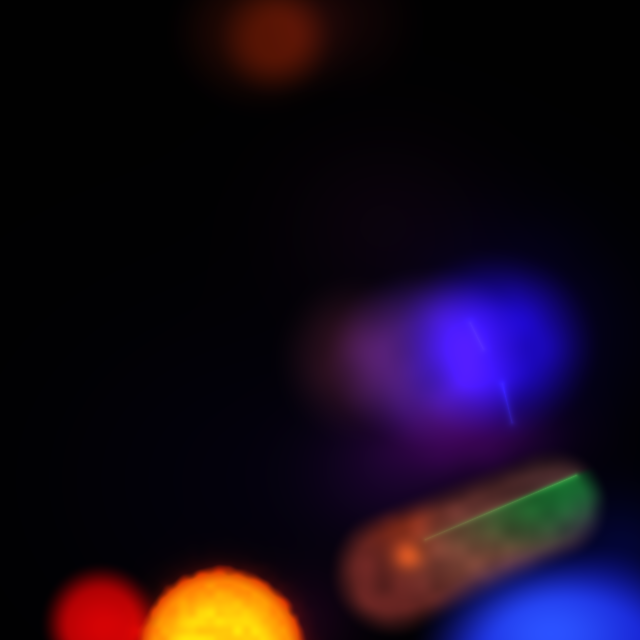
A Shadertoy shader for this background:

```glsl
// Out-of-focus city lights on a near-black ground: soft elliptical glows
// are layered over each other, with a slanted capsule of light, a thin
// green streak and a bright amber disc, all lightly mottled by value noise.

float hash(vec2 p) {
    vec3 q = fract(p.xyx * 0.1031);
    q += dot(q, q.yzx + 33.33);
    return fract((q.x + q.y) * q.z);
}

float noise(vec2 p) {
    vec2 i = floor(p), f = fract(p);
    f = f * f * (3.0 - 2.0 * f);
    return mix(mix(hash(i), hash(i + vec2(1, 0)), f.x),
               mix(hash(i + vec2(0, 1)), hash(i + vec2(1, 1)), f.x), f.y);
}

// Wide glow with a gaussian falloff
float glow(vec2 p, vec2 center, vec2 radius) {
    vec2 d = (p - center) / radius;
    return exp(-dot(d, d));
}

// Disc that is flat up to the fraction "core" and fades out at its radius
float disc(vec2 p, vec2 center, vec2 radius, float core) {
    return 1.0 - smoothstep(core, 1.0, length((p - center) / radius));
}

// Distance to a segment in x, position along it in y
vec2 segment(vec2 p, vec2 a, vec2 b) {
    vec2 ab = b - a;
    float t = clamp(dot(p - a, ab) / dot(ab, ab), 0.0, 1.0);
    return vec2(length(p - a - ab * t), t);
}

// Ambient haze and the dim red lamp at the top
vec3 haze(vec2 p) {
    vec3 col = vec3(0.003, 0.002, 0.005);
    col += vec3(0.008, 0.003, 0.040) * glow(p, vec2(0.42, 0.25), vec2(0.32, 0.26));
    col += vec3(0.035, 0.008, 0.035) * glow(p, vec2(0.60, 0.65), vec2(0.16, 0.14));
    col += vec3(0.080, 0.010, 0.120) * glow(p, vec2(0.62, 0.26), vec2(0.13, 0.10));
    col += vec3(0.060, 0.005, 0.050) * glow(p, vec2(0.49, 0.03), vec2(0.07, 0.08));
    col += vec3(0.130, 0.030, 0.010) * disc(p, vec2(0.41, 0.95), vec2(0.16, 0.14), 0.25);
    col += vec3(0.070, 0.015, 0.015) * disc(p, vec2(0.53, 0.97), vec2(0.15, 0.14), 0.0);
    col += vec3(0.200, 0.045, 0.000) * disc(p, vec2(0.43, 0.94), vec2(0.10, 0.10), 0.25);
    return col;
}

// Violet and blue lamps that overlap in the middle
vec3 violetLamps(vec2 p) {
    vec3 col = vec3(0.17, 0.06, 0.09) * disc(p, vec2(0.55, 0.44), vec2(0.13, 0.14), 0.15);
    col += vec3(0.20, 0.08, 0.36) * disc(p, vec2(0.67, 0.44), vec2(0.17, 0.15), 0.35);
    col += vec3(0.09, 0.03, 0.56) * disc(p, vec2(0.775, 0.46), vec2(0.17, 0.16), 0.30);
    col += vec3(0.02, 0.00, 0.20) * glow(p, vec2(0.80, 0.47), vec2(0.15, 0.15));
    col += vec3(0.19, 0.01, 0.22) * glow(p, vec2(0.73, 0.315), vec2(0.12, 0.055));
    // Faint scratches
    float upper = segment(p, vec2(0.735, 0.495), vec2(0.755, 0.455)).x;
    float lower = segment(p, vec2(0.785, 0.400), vec2(0.800, 0.340)).x;
    col += vec3(0.05, 0.07, 0.22) * exp(-min(upper, lower) / 0.005);
    return col * (0.92 + 0.16 * noise(p * 22.0));
}

// Slanted lamp: brown at the left, green below a bright streak at the right
vec3 capsuleLamp(vec3 col, vec2 p) {
    vec2 body = segment(p, vec2(0.615, 0.105), vec2(0.86, 0.21));
    float mask = 1.0 - smoothstep(0.60, 1.12, body.x / mix(0.094, 0.085, body.y));
    vec3 tint = mix(vec3(0.40, 0.14, 0.13), vec3(0.30, 0.17, 0.17), body.y);
    tint += vec3(0.17, 0.15, 0.09) * glow(p, vec2(0.74, 0.14), vec2(0.09, 0.06));
    tint += vec3(0.18, 0.03, -0.04) * glow(p, vec2(0.63, 0.18), vec2(0.05, 0.04));

    // Signed height above the streak
    vec2 streak = segment(p, vec2(0.665, 0.157), vec2(0.90, 0.257));
    float height = p.y - 0.157 - 0.425 * (p.x - 0.665);
    float along = smoothstep(0.66, 0.88, p.x);
    float below = smoothstep(0.008, -0.006, height)
                * smoothstep(-0.04 - 0.09 * along, -0.01, height);
    tint = mix(tint, vec3(0.09, 0.42, 0.16), below * along);
    tint *= mix(1.0, 0.6, smoothstep(0.0, 0.06, height) * along);
    tint *= 0.86 + 0.28 * noise(p * 35.0);

    col = mix(col, tint, mask * 0.95);
    col += vec3(0.12, 0.36, 0.14) * exp(-streak.x / 0.004) * (0.35 + 0.5 * streak.y);
    col += vec3(0.40, 0.16, 0.00) * glow(p, vec2(0.638, 0.130), vec2(0.024, 0.022));
    return col;
}

// Blue flood in the lower right corner
vec3 blueFlood(vec3 col, vec2 p) {
    col += vec3(0.01, 0.02, 0.22) * glow(p, vec2(0.97, 0.12), vec2(0.09, 0.10));
    float mask = disc(p, vec2(0.89, -0.04), vec2(0.26, 0.20), 0.48);
    float core = glow(p, vec2(0.86, 0.01), vec2(0.13, 0.09));
    vec3 tint = mix(vec3(0.07, 0.09, 0.78), vec3(0.17, 0.32, 1.0), core);
    return mix(col, tint, mask);
}

// Red lamp and the amber disc in front of it
vec3 warmLamps(vec3 col, vec2 p) {
    float red = disc(p, vec2(0.158, 0.025), vec2(0.098, 0.100), 0.50);
    col = mix(col, mix(vec3(0.55, 0.0, 0.01), vec3(0.83, 0.01, 0.02),
                       glow(p, vec2(0.16, 0.02), vec2(0.08, 0.07))), red);

    vec2 d = p - vec2(0.346, -0.018);
    float grain = noise(p * 70.0) - 0.5;
    float r = length(d) / 0.130 + 0.05 * grain;
    col += vec3(0.22, 0.03, 0.0) * exp(-max(r - 1.0, 0.0) * 9.0);
    vec3 amber = mix(vec3(1.0, 0.83, 0.04), vec3(1.0, 0.55, 0.02), smoothstep(0.45, 0.85, r));
    amber = mix(amber, vec3(0.85, 0.22, 0.01), smoothstep(0.80, 1.0, r));
    amber.g += 0.14 * grain;
    return mix(col, amber, 1.0 - smoothstep(0.92, 1.04, r));
}

void mainImage(out vec4 fragColor, in vec2 fragCoord) {
    vec2 p = fragCoord / iResolution.xy;
    vec3 col = haze(p) + violetLamps(p);
    col = capsuleLamp(col, p);
    col = blueFlood(col, p);
    col = warmLamps(col, p);
    fragColor = vec4(clamp(col, 0.0, 1.0), 1.0);
}
```
